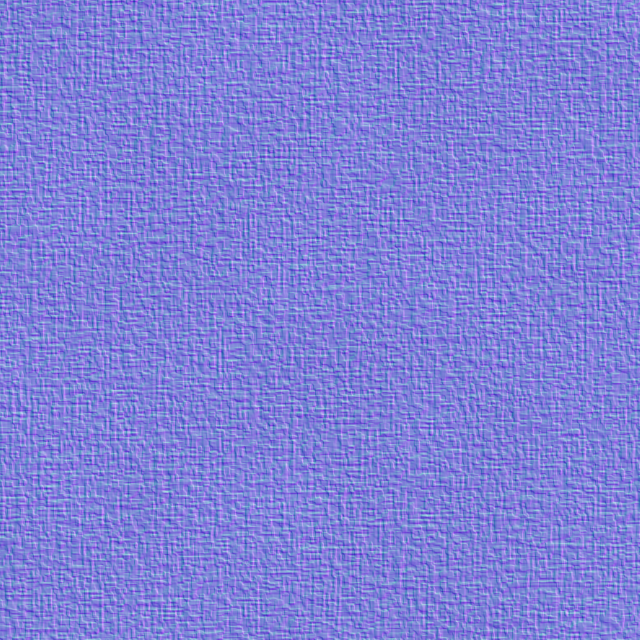
This texture map is drawn by a three.js fragment shader. Its source:

```glsl
// Soft tangent-space relief map of a fine, irregular woven cloth.
#define WEFT_DASH vec2(97.0, 293.0)    // short horizontal stitches
#define WARP_DASH vec2(247.0, 113.0)   // short vertical stitches
#define WEFT_CELLS vec2(17.0, 263.0)   // long horizontal threads
#define WARP_CELLS vec2(251.0, 13.0)   // long vertical threads
#define HEIGHTS vec4(0.00076, 0.00088, 0.00095, 0.0011) // same order
#define WANDER 0.0016                  // sideways drift of the threads
#define SLOPE_STEP 0.00065             // half width of the slope sample
#define MOTTLE 0.02                    // broad change of tone
#define BASE_COLOUR vec3(0.499, 0.506, 0.851)
#define X_TINT vec3(0.50, 0.12, 0.24)  // colour of faces turned sideways
#define Y_TINT vec3(0.16, 0.50, 0.03)  // colour of faces turned upward

varying vec2 vUv;

float hash(vec2 p) {
  vec3 q = fract(vec3(p.xyx) * 0.1031);
  q += dot(q, q.yzx + 33.33);
  return fract((q.x + q.y) * q.z);
}

float valueNoise(vec2 p) {
  vec2 cell = floor(p);
  vec2 f = fract(p);
  f = f * f * (3.0 - 2.0 * f);
  float low = mix(hash(cell), hash(cell + vec2(1.0, 0.0)), f.x);
  float high = mix(hash(cell + vec2(0.0, 1.0)), hash(cell + vec2(1.0)), f.x);
  return mix(low, high, f.y);
}

// Noise with flat tops and crisp sides
float stitch(vec2 p) {
  return smoothstep(0.28, 0.72, valueNoise(p));
}

// Cloth height in canvas units
float clothHeight(vec2 p) {
  float weftDash = stitch(p * WEFT_DASH + 67.0);
  float warpDash = stitch(p * WARP_DASH + 311.0);
  float weft = valueNoise(p * WEFT_CELLS + 523.0);
  float warp = valueNoise(p * WARP_CELLS + 739.0);
  return dot(HEIGHTS, vec4(weftDash, warpDash, weft, warp));
}

vec2 facing(vec2 p) {
  vec2 e = vec2(SLOPE_STEP, 0.0);
  vec2 slope = vec2(
    clothHeight(p - e.xy) - clothHeight(p + e.xy),
    clothHeight(p - e.yx) - clothHeight(p + e.yx)) / (2.0 * SLOPE_STEP);
  return slope / sqrt(1.0 + dot(slope, slope));
}

void main() {
  // Irregular thread paths
  vec2 drift = vec2(valueNoise(vUv * 27.0 + 61.0), valueNoise(vUv * 31.0 + 137.0));
  vec2 p = vUv + WANDER * (drift - 0.5) + 0.1;

  // Average the facing over the footprint of one sample
  vec2 across = dFdx(vUv);
  vec2 up = dFdy(vUv);
  vec2 turn = vec2(0.0);
  for (int i = 0; i < 2; i++) {
    for (int j = 0; j < 2; j++) {
      vec2 offset = vec2(float(i), float(j)) * 0.5 - 0.25;
      turn += 0.25 * facing(p + across * offset.x + up * offset.y);
    }
  }

  // Tint by direction
  vec3 colour = BASE_COLOUR + X_TINT * turn.x + Y_TINT * turn.y;
  colour += MOTTLE * (valueNoise(vUv * 9.0 + 211.0) - 0.5);
  gl_FragColor = vec4(colour, 1.0);
}
```
